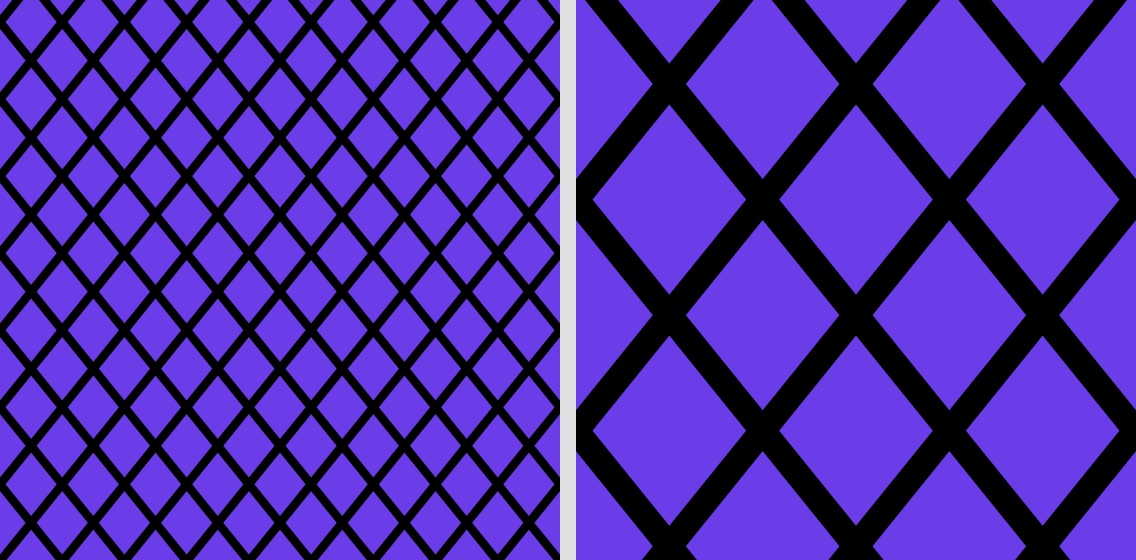
Left, the full canvas; right, a detail of the centre.
This pattern is drawn by a WebGL 2 fragment shader. Its source:

```glsl
#version 300 es
precision highp float;

#define REPEATS vec2(9.0, 7.269)
#define CROSSING_ORIGIN vec2(0.0, -0.0024)
#define LINE_WIDTH 0.0153
#define EDGE_PIXELS 0.7
#define FILL_COLOR vec3(0.42, 0.24, 0.91)
#define LINE_COLOR vec3(0.0)

uniform vec2 u_resolution;
out vec4 fragColor;

// Distance to the nearest center line of each diagonal family.
vec2 latticeDistance(vec2 p) {
    vec2 cell = (p - CROSSING_ORIGIN) * REPEATS;
    vec2 diagonals = vec2(cell.x + cell.y, cell.x - cell.y);
    return abs(fract(diagonals + 0.5) - 0.5) / length(REPEATS);
}

void main() {
    float pixel = 1.0 / min(u_resolution.x, u_resolution.y);
    vec2 p = gl_FragCoord.xy * pixel;

    // Signed distance outside the lines, smoothed across the edge.
    vec2 outside = latticeDistance(p) - 0.5 * LINE_WIDTH;
    float edge = EDGE_PIXELS * pixel;
    vec2 open = smoothstep(-edge, edge, outside);

    // A diamond is open to both families at once.
    vec3 color = mix(LINE_COLOR, FILL_COLOR, open.x * open.y);
    fragColor = vec4(color, 1.0);
}
```
